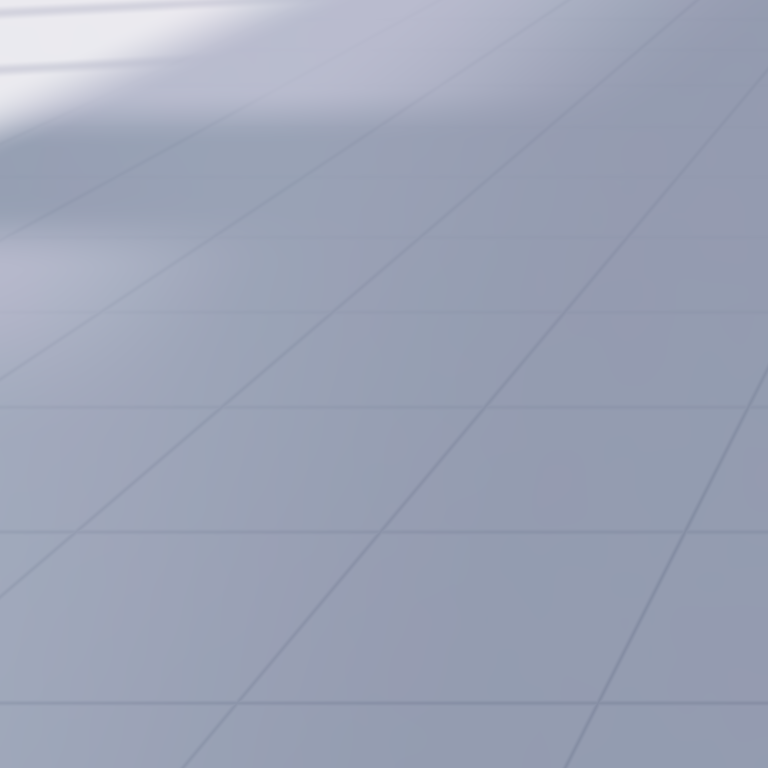
Reproduce this texture procedurally as a Shadertoy shader.

```glsl
#define VANISH vec2(1.5013, 1.508)
#define ROW_SCALE 7.673
#define ROW_SHIFT 0.39
#define COLUMN_STEP 0.3302
#define COLUMN_SHIFT 0.537
#define JOINT_WIDTH 0.0040
#define JOINT_BLUR 0.0030
#define JOINT_DEPTH 0.07
#define MOTTLE 0.006

const vec3 NEAR_TILE = vec3(0.580, 0.610, 0.690);
const vec3 PALE_TILE = vec3(0.642, 0.672, 0.745);
const vec3 SHADE = vec3(0.588, 0.625, 0.702);
const vec3 SHEEN = vec3(0.725, 0.735, 0.808);
const vec3 GLARE = vec3(0.920, 0.918, 0.938);
const vec3 BAR = vec3(0.785, 0.788, 0.840);

float hash(vec2 p) {
    return fract(sin(dot(p, vec2(127.1, 311.7))) * 43758.5453);
}

float noise(vec2 p) {
    vec2 i = floor(p), f = fract(p);
    f = f * f * (3.0 - 2.0 * f);
    return mix(mix(hash(i), hash(i + vec2(1, 0)), f.x),
               mix(hash(i + vec2(0, 1)), hash(i + vec2(1, 1)), f.x), f.y);
}

float fall(float a, float b, float x) {
    return 1.0 - smoothstep(a, b, x);
}

// Distance to the nearest integer
float gridDistance(float x) {
    return abs(fract(x + 0.5) - 0.5);
}

float joint(float dist) {
    float blur = max(1.0 / iResolution.y, JOINT_BLUR);
    return fall(0.5 * JOINT_WIDTH - blur, 0.5 * JOINT_WIDTH + blur, dist);
}

// Floor tone with soft window reflections; p.y runs downward
vec3 floorLight(vec2 p) {
    vec3 col = mix(PALE_TILE, NEAR_TILE, smoothstep(-0.2, 0.8, p.x + 0.3 * (p.y - 0.5)));

    float shade = fall(0.25, 0.35, p.y) * fall(0.0, 0.7, p.x);
    col = mix(col, SHADE, shade);

    float patchMask = smoothstep(0.27, 0.355, p.y) * fall(0.34, 0.58, p.y)
                    * fall(0.0, 0.38, p.x + 0.5 * (p.y - 0.3));
    col = mix(col, SHEEN, 0.85 * patchMask);

    float sheen = fall(0.120, 0.195, p.y + 0.02 * p.x) * fall(0.50, 1.05, p.x + 1.3 * p.y);
    col = mix(col, SHEEN, sheen);

    // Bright corner crossed by two blurred window bars
    float glare = fall(0.68, 1.28, p.x / 0.365 + p.y / 0.163);
    float slant = p.y + 0.05 * p.x;
    float bars = fall(0.0, 0.011, abs(slant - 0.017))
               + fall(0.0, 0.011, abs(slant - 0.091));
    return mix(col, mix(GLARE, BAR, 0.7 * bars), glare);
}

void mainImage(out vec4 fragColor, in vec2 fragCoord) {
    vec2 uv = fragCoord / iResolution.xy;
    vec2 p = vec2(uv.x, 1.0 - uv.y);
    vec3 col = floorLight(p);

    // Faint warm and cool mottling
    float tint = noise(uv * vec2(11.0, 8.0)) + 0.5 * noise(uv * vec2(27.0, 21.0) + 7.0) - 0.75;
    col += MOTTLE * tint * vec3(1.0, -0.7, 0.2);

    // Tile joints in perspective
    float depth = VANISH.y - uv.y;
    float slope = (VANISH.x - uv.x) / depth;
    float rowDist = gridDistance(ROW_SCALE / depth - ROW_SHIFT) * depth * depth / ROW_SCALE;
    float colDist = gridDistance(slope / COLUMN_STEP - COLUMN_SHIFT)
                  * COLUMN_STEP * depth / sqrt(1.0 + slope * slope);

    // Joints fade with distance and glare
    float rowFade = mix(0.08, 0.9, smoothstep(0.15, 1.1, p.y));
    float colFade = mix(0.4, 1.0, smoothstep(0.1, 0.8, p.y)) * mix(0.65, 1.0, uv.x);
    float glareFade = fall(0.64, 0.80, col.r);
    float lines = max(joint(rowDist) * rowFade, joint(colDist) * colFade);
    col -= JOINT_DEPTH * lines * glareFade * vec3(1.0, 0.95, 0.85);

    fragColor = vec4(col, 1.0);
}
```
